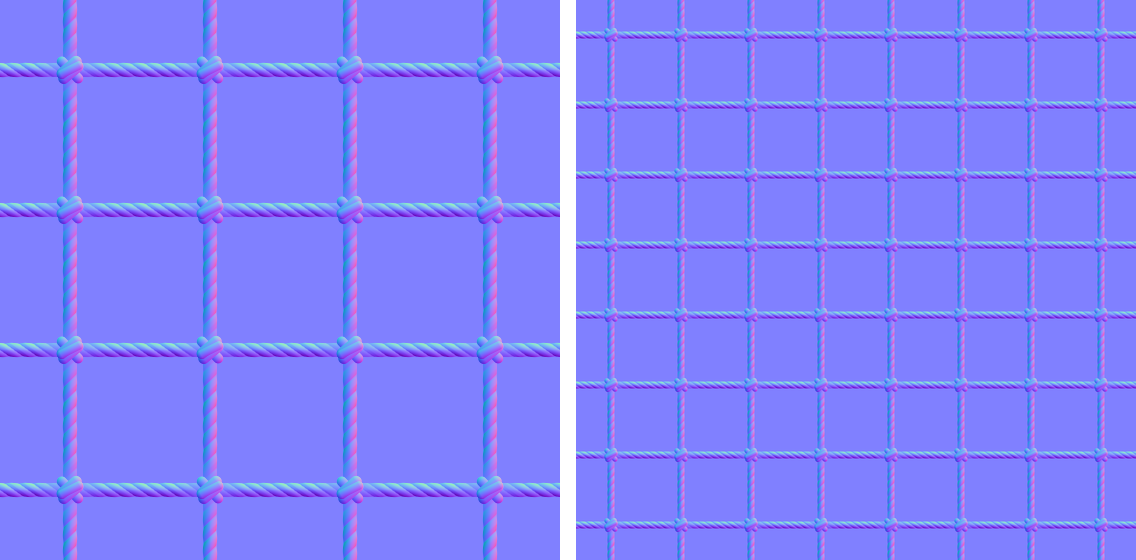
Left, the tile; right, the same tile 2 across and 2 down.
Give the GLSL for this texture map, as a Shadertoy shader.

```glsl
const float GRID = 4.0;            // net cells per side
const float ROPE_RADIUS = 0.049;   // in cell widths, like all lengths below
const float TAU = 6.2831853;

float hash(float n) {
    n = fract(n * 0.1031);
    n *= n + 33.33;
    return fract(n * (n + n));
}

// One-dimensional value noise that repeats after a whole period.
float wrapNoise(float x, float period) {
    float i = floor(x);
    float a = hash(mod(i, period));
    float b = hash(mod(i + 1.0, period));
    return mix(a, b, smoothstep(0.0, 1.0, x - i)) - 0.5;
}

float coverage(float dist, float pixel) {
    return 1.0 - smoothstep(-0.6 * pixel, 0.6 * pixel, dist);
}

// Twisted rope: q.x runs along it, q.y across. Returns tilt.xy and coverage.
vec3 rope(vec2 q, float strands, float twist, float pixel) {
    float side = clamp(q.y / ROPE_RADIUS, -1.0, 1.0);
    float phase = q.x * strands + twist * side;
    float f = fract(phase) - 0.5;

    // Rounded strands with a smoothed groove between them
    float bulge = f * (1.0 - smoothstep(0.42, 0.5, abs(f)));
    vec2 slant = normalize(vec2(strands, twist / ROPE_RADIUS));
    float fibre = wrapNoise(phase * 6.0, strands * 6.0);

    // The relief flattens towards the knots
    float tension = smoothstep(0.06, 0.27, abs(q.x));
    float roundness = sign(side) * pow(abs(side), 0.75);
    vec2 tilt = vec2(0.0, roundness) * mix(0.40, 0.76, tension);
    tilt += slant * (bulge * 0.85 + fibre * 0.12) * mix(0.3, 1.0, tension);

    float radius = ROPE_RADIUS * (1.0 + 0.05 * tension * cos(TAU * f));
    return vec3(tilt, coverage(abs(q.y) - radius, pixel));
}

// Round cord from a to b. Returns tilt.xy and coverage.
vec3 cord(vec2 p, vec2 a, vec2 b, float radius, float pixel) {
    vec2 axis = b - a;
    float along = clamp(dot(p - a, axis) / dot(axis, axis), 0.0, 1.0);
    vec2 away = p - a - axis * along;
    vec2 tilt = away / radius * 0.62;
    tilt += normalize(axis) * (along - 0.5) * 0.4;
    return vec3(tilt, coverage(length(away) - radius, pixel));
}

vec2 layer(vec2 below, vec3 top) {
    return mix(below, top.xy, top.z);
}

vec2 knot(vec2 below, vec2 p, float pixel) {
    vec2 tilt = below;

    // Loop ends showing on either side of the wrap
    for (float s = -1.0; s <= 1.0; s += 2.0) {
        tilt = layer(tilt, cord(p, s * vec2(-0.025, 0.025), s * vec2(-0.058, 0.060), 0.036, pixel));
    }
    // Two outer turns of the wrap
    for (float s = -1.0; s <= 1.0; s += 2.0) {
        tilt = layer(tilt, cord(p, s * vec2(-0.056, -0.024), s * vec2(0.044, 0.060), 0.040, pixel));
    }
    // Middle turn lying on top at a shallower angle
    return layer(tilt, cord(p, vec2(-0.064, -0.032), vec2(0.064, 0.032), 0.030, pixel));
}

void mainImage(out vec4 fragColor, in vec2 fragCoord) {
    vec2 p = fract(fragCoord / iResolution.xy * GRID) - 0.5;
    float pixel = GRID / min(iResolution.x, iResolution.y);

    // Vertical rope, then horizontal rope, then the knot at their crossing
    vec3 upright = rope(p.yx, 9.0, -0.42, pixel);
    vec2 tilt = layer(vec2(0.0), vec3(upright.yx, upright.z));
    tilt = layer(tilt, rope(p, 10.0, 0.70, pixel));
    tilt = knot(tilt, p, pixel);

    // Encode the surface direction as a colour
    tilt *= min(1.0, 0.9 / max(length(tilt), 0.001));
    vec3 normal = vec3(tilt, sqrt(1.0 - dot(tilt, tilt)));
    fragColor = vec4(normal * 0.5 + 0.5, 1.0);
}
```
